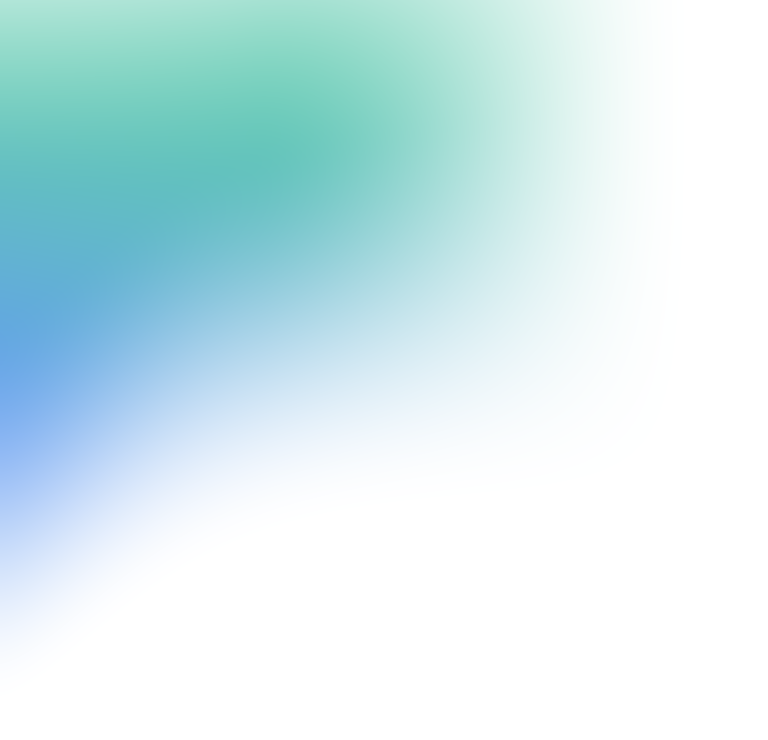
Give the GLSL for this background, as a Shadertoy shader.

```glsl
// Soft mint, teal and blue glow spilling from the upper left over white.
#define STRENGTH 0.615                  // deepest absorption of red light
#define MINT_INK vec3(1.0, 0.33, 0.50)  // light absorbed near the top
#define BLUE_INK vec3(1.0, 0.64, 0.09)  // light absorbed lower down
#define SOFTNESS 0.27                   // half width of the top and bottom fades
#define FLOOR_LEVEL 0.418               // depth of the lower edge on the right
#define TAIL_DROP 0.27                  // extra depth at the left side
#define TAIL_WIDTH 0.234
#define RIGHT_FADE vec2(0.325, 0.91)
#define TOP_LIFT 0.22

// Smooth step centred on an edge
float fade(float edge, float value) {
    return smoothstep(edge - SOFTNESS, edge + SOFTNESS, value);
}

// Glow density; p.x runs right and p.y runs down, both from 0 to 1
float glowDensity(vec2 p) {
    float lowerEdge = FLOOR_LEVEL + TAIL_DROP * exp(-pow(p.x / TAIL_WIDTH, 1.5));
    float top = fade(-TOP_LIFT * p.x * p.x, p.y);
    float bottom = 1.0 - fade(lowerEdge, p.y);
    float right = 1.0 - smoothstep(RIGHT_FADE.x, RIGHT_FADE.y, p.x);
    return top * bottom * right;
}

void mainImage(out vec4 fragColor, in vec2 fragCoord) {
    vec2 p = fragCoord / iResolution.xy;
    p.y = 1.0 - p.y;

    // Hue turns from mint to blue with depth, more slowly toward the right
    float hue = smoothstep(0.0, 0.68, p.y * (1.0 - 0.54 * p.x));
    vec3 ink = mix(MINT_INK, BLUE_INK, hue);

    // Absorb the ink's share of white light
    vec3 color = vec3(1.0) - STRENGTH * glowDensity(p) * ink;
    fragColor = vec4(color, 1.0);
}
```
